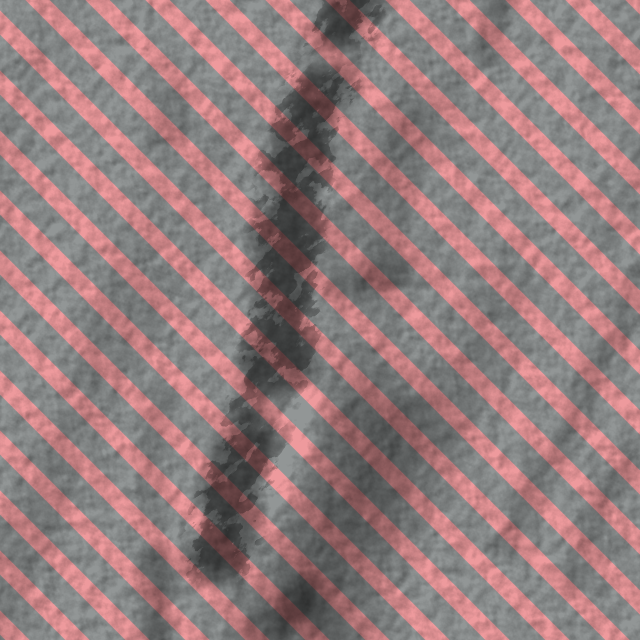
Give the GLSL for this pattern, as a WebGL 1 fragment shader.

```glsl
precision mediump float;
// Diagonal pink stripes painted over weathered grey rock.
// A periodic band gives flat colour; a relief of noise grain, soft folds
// and a ragged dark crag multiplies it as light and shadow.

#define PERIOD 0.09375
#define PHASE 0.125
#define BAND 0.405
#define GREY vec3(0.510, 0.524, 0.524)
#define PINK vec3(0.835, 0.540, 0.550)
#define GRAIN 0.50
#define CRAG_WIDTH 0.056
#define CRAG_DARK 0.40
#define FLECK_DARK 0.27
#define FOLD_DARK 0.15

uniform vec2 u_resolution;

float hash(vec2 p) {
  return fract(sin(dot(p, vec2(12.99, 78.23))) * 43758.5);
}

float noise(vec2 p) {
  vec2 i = floor(p);
  vec2 f = fract(p);
  f = f * f * (3.0 - 2.0 * f);
  return mix(mix(hash(i), hash(i + vec2(1.0, 0.0)), f.x),
             mix(hash(i + vec2(0.0, 1.0)), hash(i + 1.0), f.x), f.y);
}

float fbm(vec2 p) {
  float sum = 0.0;
  float amp = 0.5;
  for (int i = 0; i < 4; i++) {
    sum += amp * noise(p);
    p = mat2(1.6, 1.2, -1.2, 1.6) * p + 7.3;
    amp *= 0.5;
  }
  return sum / 0.9375;
}

// Soft streak of radius r from a to b
float smudge(vec2 p, vec2 a, vec2 b, float r) {
  vec2 ab = b - a;
  float h = clamp(dot(p - a, ab) / dot(ab, ab), 0.0, 1.0);
  float d = length(p - a - h * ab) / r;
  return exp(-d * d);
}

float stripes(vec2 p) {
  float t = (p.x + p.y - 1.0) / PERIOD - PHASE;
  float edge = 0.9 / (PERIOD * min(u_resolution.x, u_resolution.y));
  return 1.0 - smoothstep(-edge, edge, abs(fract(t) - 0.5) - 0.5 * BAND);
}

// Fine bumps lit from the upper left
float grain(vec2 p) {
  vec2 q = p * 58.0;
  return fbm(q) - fbm(q + vec2(-0.35, 0.35));
}

// Dark outcrop along a leaning, wavering axis: x = soft body, y = hard flecks
vec2 crag(vec2 p) {
  float axis = 0.33 + 0.2 * p.y + 0.014 * sin(11.0 * (p.y - 0.3));
  float across = abs(p.x - axis) / CRAG_WIDTH;
  float gaps = smudge(p, vec2(0.45, 0.91), vec2(0.58, 0.91), 0.025)
             + smudge(p, vec2(0.43, 0.36), vec2(0.50, 0.36), 0.035);
  float reach = smoothstep(0.06, 0.13, p.y) * (1.0 - 0.75 * gaps);
  vec2 slanted = vec2(p.x + p.y, 1.7 * (p.y - p.x));
  float body = 1.0 - smoothstep(0.35, 1.25, across + 0.9 * (fbm(p * 16.0) - 0.5));
  float ragged = 0.62 - 0.7 * across + 2.2 * (fbm(slanted * 30.0) - 0.5);
  float flecks = smoothstep(0.0, 0.22, ragged) * (1.0 - smoothstep(0.9, 1.35, across));
  return vec2(body, flecks) * reach;
}

// Broad shadows and highlights of the rock surface
float folds(vec2 p) {
  p += 0.035 * (vec2(fbm(p * 9.0), fbm(p * 9.0 + 31.0)) - 0.5);
  float s = 0.30 * smudge(p, vec2(0.59, 0.33), vec2(0.47, 0.04), 0.085);
  s += 0.26 * smudge(p, vec2(0.47, 0.06), vec2(0.39, 0.01), 0.035);
  s += 0.22 * smudge(p, vec2(0.62, 0.58), vec2(0.53, 0.55), 0.030);
  s += 0.17 * smudge(p, vec2(0.64, 0.80), vec2(0.58, 0.57), 0.040);
  s += 0.20 * smudge(p, vec2(1.00, 0.56), vec2(0.79, 0.14), 0.024);
  s += 0.18 * smudge(p, vec2(0.98, 0.29), vec2(0.89, 0.09), 0.024);
  s += 0.24 * smudge(p, vec2(0.79, 1.00), vec2(0.765, 0.92), 0.020);
  s += 0.16 * smudge(p, vec2(0.28, 0.88), vec2(0.26, 0.79), 0.026);
  s += 0.15 * smudge(p, vec2(0.25, 0.38), vec2(0.23, 0.20), 0.025);
  s += 0.32 * smudge(p, vec2(0.235, 0.13), vec2(0.25, 0.00), 0.026);
  s -= 0.28 * smudge(p, vec2(0.47, 0.37), vec2(0.42, 0.24), 0.026);
  float streak = fbm(vec2(7.0 * (p.x - 0.4 * p.y), 2.4 * p.y) + 4.0);
  return s + FOLD_DARK * (smoothstep(0.4, 0.8, streak) - 0.2);
}

void main() {
  vec2 p = gl_FragCoord.xy / u_resolution;
  vec2 rock = crag(p);

  // Combine the shadows, then light the grain
  float shade = 1.0 - folds(p);
  shade *= 1.0 - CRAG_DARK * rock.x;
  shade *= 1.0 - FLECK_DARK * rock.y;
  shade *= 1.0 + GRAIN * grain(p);
  shade = clamp(shade, 0.28, 1.12);

  vec3 paint = mix(GREY, PINK, stripes(p));
  gl_FragColor = vec4(paint * shade, 1.0);
}
```
